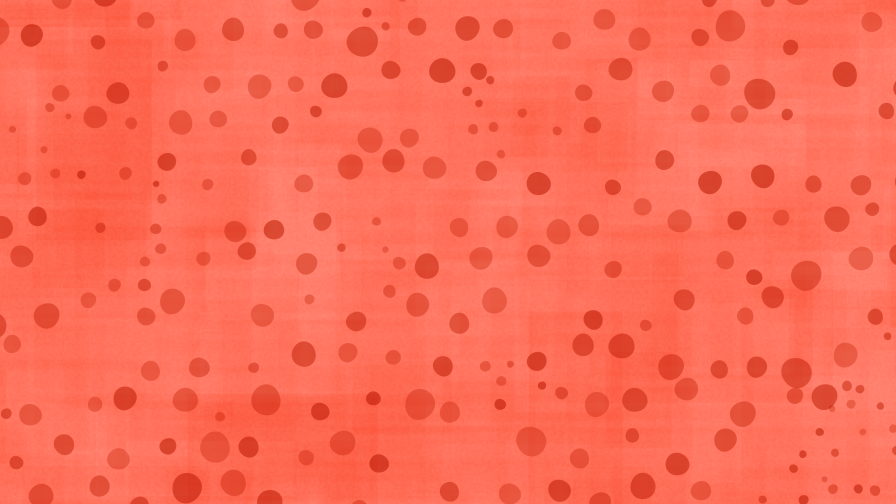
Reproduce this pattern procedurally as a Shadertoy shader.

```glsl
// Dark coral ink dots scattered over a wash of overlapping translucent coral blocks.
#define BASE_CORAL vec3(1.0, 0.446, 0.362)
#define TONE_STEP vec3(0.004, 0.037, 0.044)
#define INK_FILTER vec3(0.90, 0.69, 0.60)
#define DOT_CELL 0.092
#define DOT_SHARE 0.92
#define SPECK_CELL 0.045
#define SPECK_SHARE 0.55
#define CLUSTER_LEVEL 0.76
#define BLOCK_CONTRAST 1.65
#define STREAK_CONTRAST 0.75
#define GRAIN_CONTRAST 0.9

vec3 hash3(vec2 p) {
    vec3 q = fract(p.xyx * vec3(0.1031, 0.1030, 0.0973));
    q += dot(q, q.yxz + 33.33);
    return fract((q.xxy + q.yzz) * q.zyx);
}

float valueNoise(vec2 p) {
    vec2 i = floor(p), f = fract(p);
    f = f * f * (3.0 - 2.0 * f);
    float bottom = mix(hash3(i).x, hash3(i + vec2(1, 0)).x, f.x);
    float top = mix(hash3(i + vec2(0, 1)).x, hash3(i + vec2(1, 1)).x, f.x);
    return mix(bottom, top, f.y);
}

// Places where small specks replace the larger dots
float clusterField(vec2 p) {
    return valueNoise(p * 4.0 + 47.0);
}

// Summed tone of random crisp-edged rectangles, one per grid cell
float blockTone(vec2 p, vec2 cell, float seed) {
    vec2 id = floor(p / cell);
    float tone = 0.0;
    for (int y = -1; y <= 1; y++)
    for (int x = -1; x <= 1; x++) {
        vec2 c = id + vec2(x, y);
        vec3 place = hash3(c + seed);
        vec3 shape = hash3(c + seed + 71.7);
        vec2 center = (c + 0.1 + 0.8 * place.xy) * cell;
        vec2 halfSize = (0.2 + 0.7 * shape.xy) * cell;
        vec2 offset = p - center;
        vec2 inside = smoothstep(-0.0015, 0.0015, halfSize - abs(offset));
        float fade = 0.9 + 0.5 * (shape.z - 0.5) * offset.x / halfSize.x;
        tone += (place.z - 0.5) * inside.x * inside.y * fade;
    }
    return tone;
}

// Ink amount of slightly wobbly dots, one per occupied grid cell
float dotInk(vec2 p, float cell, vec2 radii, float share, bool specks, float seed) {
    float edge = 0.7 / iResolution.y;
    vec2 id = floor(p / cell);
    float ink = 0.0;
    for (int y = -1; y <= 1; y++)
    for (int x = -1; x <= 1; x++) {
        vec2 c = id + vec2(x, y);
        vec3 place = hash3(c + seed);
        vec3 shape = hash3(c + seed + 31.3);
        // Alternate rows shift by half a cell to break up the grid
        float rowShift = 0.5 * mod(c.y, 2.0) - 0.25;
        vec2 center = (c + 0.5 + vec2(rowShift, 0.0) + vec2(0.5, 0.65) * (place.xy - 0.5)) * cell;
        bool inCluster = clusterField(center) > CLUSTER_LEVEL;
        if (place.z > share || inCluster != specks) continue;

        float radius = mix(radii.x, radii.y, sqrt(shape.x));
        radius *= 1.0 + 0.15 * step(0.9, shape.x);
        vec2 d = p - center;
        float angle = atan(d.y, d.x), phase = 6.283 * shape.y;
        float wobble = 0.03 * sin(2.0 * angle + phase) + 0.02 * sin(3.0 * angle - 2.0 * phase);
        float cover = 1.0 - smoothstep(-edge, edge, length(d) - radius * (1.0 + wobble));
        ink += cover * (0.8 + 0.8 * shape.z * shape.z);
    }
    return ink;
}

void mainImage(out vec4 fragColor, in vec2 fragCoord) {
    vec2 p = fragCoord / iResolution.y + 5.0;

    // Layered blocks in wide, medium, tall and small formats
    float tone = blockTone(p, vec2(0.38, 0.23), 3.0);
    tone += blockTone(p, vec2(0.22, 0.12), 17.0) * 0.8;
    tone += blockTone(p, vec2(0.11, 0.21), 29.0) * 0.7;
    tone += blockTone(p, vec2(0.10, 0.08), 83.0) * 0.45;
    tone *= BLOCK_CONTRAST;

    // Brushed streaks along both axes
    float across = valueNoise(p * vec2(3.5, 75.0)) - 0.5;
    float upright = valueNoise(p * vec2(45.0, 4.0)) - 0.5;
    tone += STREAK_CONTRAST * (across + 0.6 * upright);

    // Paper grain
    float grain = valueNoise(p * 270.0) - 0.5;
    tone = clamp(tone + 0.1, -2.4, 1.6) + GRAIN_CONTRAST * grain;
    vec3 color = BASE_CORAL + tone * TONE_STEP;

    // Translucent ink filters the wash below
    float ink = dotInk(p, DOT_CELL, vec2(0.009, 0.0265), DOT_SHARE, false, 11.0);
    ink += dotInk(p, SPECK_CELL, vec2(0.005, 0.011), SPECK_SHARE, true, 53.0);
    color *= pow(INK_FILTER, vec3(min(ink, 2.2) * (1.0 + 0.15 * grain)));

    fragColor = vec4(clamp(color, 0.0, 1.0), 1.0);
}
```
